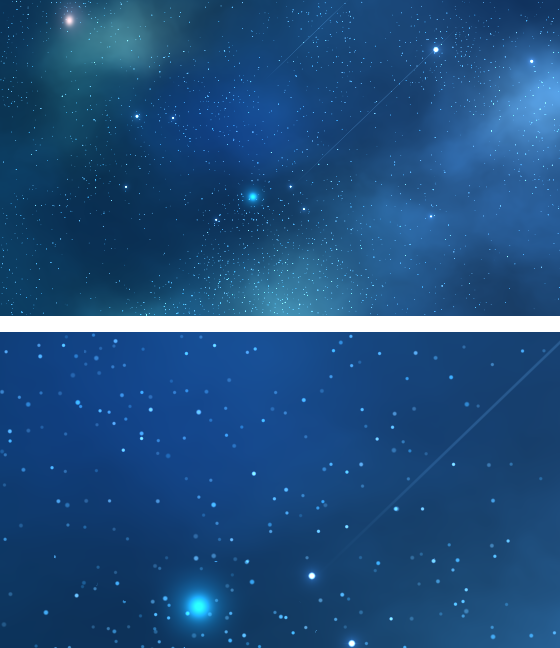
Top, the full canvas; bottom, a detail of the centre.
Reproduce this texture procedurally as a WebGL 1 fragment shader.

```glsl
precision highp float;
// A deep blue nebula with soft clouds, star dust, a few bright stars and faint streaks.
uniform vec2 u_resolution;

float hash(vec2 p) {
  return fract(sin(dot(p, vec2(127.1, 311.7))) * 43758.5453);
}

float noise(vec2 p) {
  vec2 i = floor(p), f = fract(p);
  f = f * f * (3.0 - 2.0 * f);
  return mix(mix(hash(i), hash(i + vec2(1.0, 0.0)), f.x),
             mix(hash(i + vec2(0.0, 1.0)), hash(i + 1.0), f.x), f.y);
}

float fbm(vec2 p) {
  float sum = 0.0, amp = 0.5;
  for (int i = 0; i < 5; i++) {
    sum += amp * noise(p);
    p = mat2(1.6, 1.2, -1.2, 1.6) * p + 7.3;
    amp *= 0.5;
  }
  return sum;
}

// Soft elliptical blob
float glow(vec2 p, vec2 center, vec2 size) {
  vec2 d = (p - center) / size;
  return exp(-dot(d, d));
}

// One scattered star per grid cell, kept with the given chance
vec3 starDust(vec2 p, float cells, float chance, float radius, float seed) {
  vec2 g = p * cells, id = floor(g);
  vec2 pos = 0.2 + 0.6 * vec2(hash(id + seed), hash(id + seed + 31.7));
  float d = length(fract(g) - pos) / cells;
  float kept = step(hash(id + seed + 57.1), chance);
  float level = hash(id + seed + 83.9);
  vec3 tint = mix(vec3(0.16, 0.5, 0.68), vec3(0.5, 0.74, 0.86), hash(id + seed + 11.3));
  return tint * kept * (0.2 + 0.8 * level * level) * (1.0 - smoothstep(radius * 0.3, radius, d));
}

// Bright star: white core, coloured halo and short soft rays
vec3 brightStar(vec2 p, vec2 center, float size, vec3 halo) {
  vec2 d = (p - center) / size;
  float r = length(d);
  float rays = exp(-abs(d.x * d.y) * 9.0 - r * 1.6);
  return vec3(0.9, 0.95, 1.0) * (1.0 - smoothstep(0.3, 1.0, r))
       + halo * (0.55 * exp(-r * 0.85) + 0.35 * rays);
}

// Thin diagonal trail fading at both ends
float streak(vec2 p, vec2 center, float halfLength) {
  vec2 d = mat2(0.72, -0.69, 0.69, 0.72) * (p - center);
  return (1.0 - smoothstep(0.0005, 0.0022, abs(d.y)))
       * (1.0 - smoothstep(0.3, 1.0, abs(d.x) / halfLength));
}

void main() {
  vec2 p = gl_FragCoord.xy / u_resolution.y;
  float aspect = u_resolution.x / u_resolution.y;
  p.x *= 1.7778 / aspect;

  // Warped space gives the clouds ragged edges
  vec2 warp = vec2(fbm(p * 3.0 + 4.0), fbm(p * 3.0 + 19.0)) - 0.48;
  vec2 q = p + 0.22 * warp;
  float mist = fbm(q * vec2(3.2, 4.2) + 2.0);

  // Teal on the left to blue on the right
  vec3 color = mix(vec3(0.045, 0.225, 0.36), vec3(0.115, 0.29, 0.485), smoothstep(0.2, 1.6, p.x));
  color *= 0.72 + 0.56 * mist;

  // Dark lanes
  float dark = 0.4 * glow(q, vec2(0.32, 0.30), vec2(0.3, 0.14))
             + 0.35 * glow(q, vec2(0.78, 0.31), vec2(0.25, 0.13))
             + 0.35 * glow(q, vec2(1.2, 0.68), vec2(0.24, 0.2))
             + 0.65 * glow(q, vec2(1.66, 0.98), vec2(0.28, 0.13))
             + 0.35 * glow(q, vec2(0.02, 0.96), vec2(0.18, 0.14));
  color = mix(color, vec3(0.025, 0.13, 0.28), min(dark, 0.8));

  // Luminous clouds
  float wisp = 0.45 + 1.1 * mist;
  color += vec3(0.01, 0.04, 0.17) * glow(q, vec2(0.75, 0.64), vec2(0.26, 0.2));
  color += vec3(0.22, 0.29, 0.23) * wisp * glow(q, vec2(0.43, 0.91), vec2(0.21, 0.11));
  color += vec3(0.05, 0.11, 0.08) * wisp * glow(q, vec2(0.24, 0.76), vec2(0.17, 0.19));
  color += vec3(0.17, 0.24, 0.27) * wisp * glow(q, vec2(1.76, 0.66), vec2(0.2, 0.15));
  color += vec3(0.06, 0.1, 0.15) * wisp * glow(q, vec2(1.55, 0.48), vec2(0.34, 0.3));
  color += vec3(0.16, 0.27, 0.24) * wisp * glow(q, vec2(0.9, 0.02), vec2(0.21, 0.13));
  color += vec3(0.08, 0.18, 0.18) * wisp * glow(q, vec2(0.37, 0.0), vec2(0.16, 0.09));
  color += vec3(0.04, 0.08, 0.09) * wisp * glow(q, vec2(1.12, 0.27), vec2(0.3, 0.24));

  // Star dust, denser along a band and around the bright star
  float density = 0.08 + 0.4 * smoothstep(0.35, 0.7, fbm(p * 4.0 + 40.0))
                + 0.35 * glow(p, vec2(0.78, 0.1), vec2(0.16, 0.18))
                + 0.25 * glow(p, vec2(0.6, 0.65), vec2(0.4, 0.24))
                + 0.4 * glow(p, vec2(1.4, 0.84), vec2(0.12, 0.1));
  for (int i = 0; i < 3; i++) {
    float k = float(i);
    color += starDust(p + 0.37 * k, 64.0 - 13.0 * k, density * (0.75 - 0.2 * k), 0.0025 + 0.0005 * k, 17.0 * k);
  }

  // Small lone stars
  for (int i = 0; i < 6; i++) {
    vec2 seed = vec2(float(i), 5.0);
    vec2 center = vec2(0.4 + 0.2 * float(i) * (0.7 + 0.3 * hash(seed)), 0.3 + 0.35 * hash(seed + 9.0));
    color += brightStar(p, center, 0.0045, vec3(0.2, 0.45, 0.8));
  }

  // Main stars and the reddish galaxy core
  color += brightStar(p, vec2(1.384, 0.843), 0.0105, vec3(0.3, 0.55, 0.85));
  color += brightStar(p, vec2(1.688, 0.806), 0.0065, vec3(0.3, 0.5, 0.85));
  color += brightStar(p, vec2(0.435, 0.632), 0.0065, vec3(0.25, 0.55, 0.85));
  color += vec3(0.1, 0.6, 0.75) * glow(p, vec2(0.803, 0.377), vec2(0.011))
         + vec3(0.02, 0.25, 0.35) * glow(p, vec2(0.803, 0.377), vec2(0.028));
  color += vec3(0.75, 0.5, 0.4) * glow(p, vec2(0.22, 0.935), vec2(0.013, 0.016))
         + vec3(0.22, 0.12, 0.14) * glow(p, vec2(0.225, 0.945), vec2(0.04, 0.05));

  // Faint trails
  color += vec3(0.07, 0.1, 0.12) * (streak(p, vec2(1.2, 0.67), 0.4) + streak(p, vec2(0.98, 0.88), 0.2));

  gl_FragColor = vec4(clamp(color, 0.0, 1.0), 1.0);
}
```
